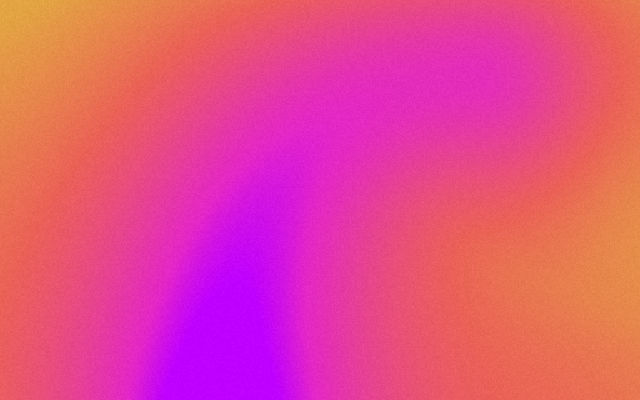
A WebGL 2 fragment shader for this background:

```glsl
#version 300 es
precision highp float;
// Blurred violet ridge curving through a coral and gold gradient, with fine grain.

uniform vec2 u_resolution;
out vec4 fragColor;

const float ASPECT = 1.6;
const int SPINE_STEPS = 40;

const vec3 GOLD = vec3(0.89, 0.645, 0.26);
const vec3 CORAL = vec3(0.92, 0.38, 0.34);
const vec3 MAGENTA = vec3(0.89, 0.15, 0.78);
const vec3 VIOLET = vec3(0.75, 0.0, 1.0);

float hash(vec2 cell) {
    vec3 q = fract(vec3(cell.xyx) * 0.1031);
    q += dot(q, q.yzx + 33.33);
    return fract((q.x + q.y) * q.z);
}

vec2 bezier(vec2 a, vec2 b, vec2 c, float s) {
    return mix(mix(a, b, s), mix(b, c, s), s);
}

// Soft round spot, 1 at its centre
float glow(vec2 p, vec2 centre, float radius) {
    vec2 d = (p - centre) / radius;
    return exp(-dot(d, d));
}

// Smooth maximum of the falloff around every point of a curved spine
float ridge(vec2 p, vec2 a, vec2 b, vec2 c) {
    float total = 0.0;
    float weights = 0.0;
    for (int i = 0; i < SPINE_STEPS; i++) {
        float s = float(i) / float(SPINE_STEPS - 1);
        vec2 d = (p - bezier(a, b, c, s)) / mix(0.39, 0.33, s);
        float peak = mix(0.81, 1.17, (1.0 - s) * (1.0 - s));
        float heat = peak / (1.0 + dot(d, d));
        float weight = pow(heat, 18.0);
        total += heat * weight;
        weights += weight;
    }
    return total / max(weights, 1e-30);
}

// Heat from 0 (gold) to 1 (violet)
vec3 ramp(float heat) {
    vec3 colour = mix(GOLD, CORAL, clamp(heat * 3.0, 0.0, 1.0));
    colour = mix(colour, MAGENTA, clamp((heat - 0.333) * 2.0, 0.0, 1.0));
    return mix(colour, VIOLET, clamp((heat - 0.833) * 6.0, 0.0, 1.0));
}

void main() {
    vec2 uv = gl_FragCoord.xy / u_resolution;
    vec2 p = uv * vec2(ASPECT, 1.0);

    float heat = ridge(p, vec2(0.552, -0.042), vec2(0.579, 0.771), vec2(1.198, 0.812));

    // Cooler top edge and gold corners, warmer lower right
    heat -= 0.08 * exp((p.y - 1.0) * 8.0);
    heat -= 0.10 * glow(p, vec2(0.0, 0.95), 0.35);
    heat -= 0.10 * glow(p, vec2(1.62, 0.45), 0.28);
    heat += 0.11 * glow(p, vec2(1.5, -0.05), 0.36);

    // Fine film grain
    float grain = hash(floor(uv * vec2(512.0, 320.0))) - 0.5;
    vec3 colour = ramp(heat) + grain * 0.035;

    fragColor = vec4(clamp(colour, 0.0, 1.0), 1.0);
}
```
